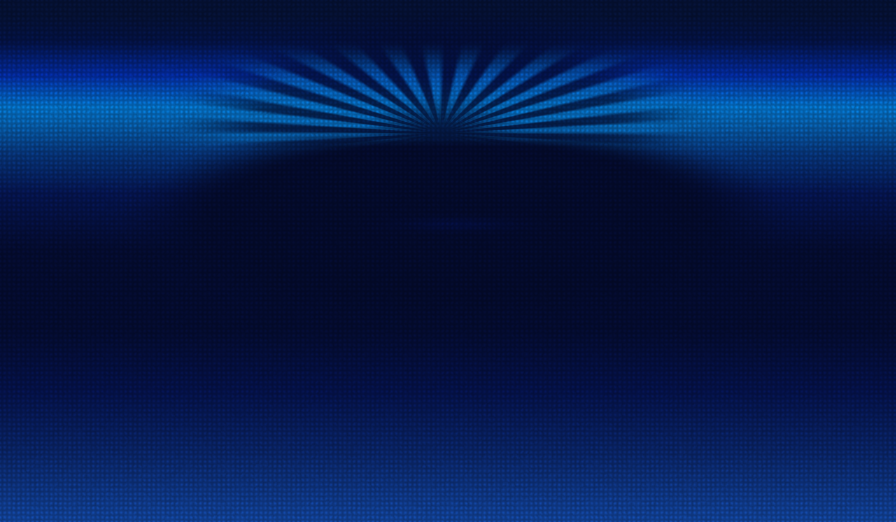
Give the GLSL for this background, as a Shadertoy shader.

```glsl
#define RAY_ORIGIN vec2(0.492, 0.255)
#define RAY_STRETCH 2.0
#define RAY_COUNT 28.0
#define RAY_PHASE 1.62
#define HOLLOW_CENTER vec2(0.51, 0.42)
#define HOLLOW_RADII vec2(0.335, 0.18)
#define WEAVE_CELLS 112.0
#define WEAVE_DEPTH 0.16
#define GRAIN_DEPTH 0.08

const float TAU = 6.2831853;
const vec3 NIGHT = vec3(0.014, 0.042, 0.175);
const vec3 CYAN = vec3(0.025, 0.385, 0.67);

float hash(vec2 p) {
    vec3 q = fract(vec3(p.xyx) * 0.1031);
    q += dot(q, q.yzx + 33.33);
    return fract((q.x + q.y) * q.z);
}

vec3 blendStop(vec3 below, vec3 next, float start, float end, float depth) {
    return mix(below, next, clamp((depth - start) / (end - start), 0.0, 1.0));
}

// Vertical sweep: dark top, bright horizon, night, blue floor
vec3 backdrop(float depth) {
    vec3 c = vec3(0.018, 0.062, 0.19);
    c = blendStop(c, vec3(0.012, 0.065, 0.25), 0.03, 0.08, depth);
    c = blendStop(c, vec3(0.010, 0.155, 0.58), 0.08, 0.145, depth);
    c = blendStop(c, vec3(0.015, 0.410, 0.72), 0.145, 0.205, depth);
    c = blendStop(c, vec3(0.025, 0.350, 0.63), 0.205, 0.235, depth);
    c = blendStop(c, vec3(0.025, 0.190, 0.44), 0.235, 0.295, depth);
    c = blendStop(c, vec3(0.018, 0.075, 0.29), 0.295, 0.37, depth);
    c = blendStop(c, NIGHT, 0.37, 0.48, depth);
    c = blendStop(c, vec3(0.016, 0.065, 0.27), 0.63, 0.75, depth);
    c = blendStop(c, vec3(0.035, 0.135, 0.38), 0.75, 0.87, depth);
    return blendStop(c, vec3(0.065, 0.245, 0.56), 0.87, 1.0, depth);
}

// Fan of soft wedges spread across a flattened circle
vec3 addRays(vec3 color, vec2 place, float aspect) {
    vec2 offset = place - RAY_ORIGIN;
    vec2 p = vec2(offset.x * aspect / RAY_STRETCH, -offset.y);
    float radius = length(p);
    float angle = atan(p.y, p.x + 1e-5);
    float wave = cos((angle - RAY_PHASE) * RAY_COUNT);
    float wedge = smoothstep(-0.65, 0.65, wave);
    float shine = smoothstep(0.005, 0.085, radius)
                * smoothstep(0.075, 0.16, place.y);
    vec3 shade = mix(NIGHT, color, 0.22 + 0.18 * smoothstep(0.1, 0.25, radius));
    vec3 rays = mix(shade, mix(color, CYAN, 0.65), wedge * shine);
    float reach = 1.0 - smoothstep(0.16, 0.27, radius);
    float above = 1.0 - smoothstep(0.25, 0.295, place.y);
    return mix(color, rays, reach * above);
}

// Dark oval beneath the fan
vec3 addHollow(vec3 color, vec2 place) {
    float d = length((place - HOLLOW_CENTER) / HOLLOW_RADII);
    float dark = (1.0 - smoothstep(0.78, 1.15, d))
               * smoothstep(0.23, 0.285, place.y);
    return mix(color, NIGHT * 0.92, dark);
}

// Fine cloth pattern of dots with a broader repeat
float weave(vec2 p) {
    vec2 cell = p * WEAVE_CELLS;
    vec2 thread = cos(cell * TAU);
    vec2 broad = cos(cell * TAU / 8.0);
    float dots = 0.5 * (thread.x + thread.y) + 0.4 * thread.x * thread.y;
    float grain = hash(floor(cell * 2.0)) - 0.5;
    return 1.0 + WEAVE_DEPTH * dots * (1.0 + 0.25 * broad.x * broad.y)
               + GRAIN_DEPTH * grain;
}

void mainImage(out vec4 fragColor, in vec2 fragCoord) {
    vec2 uv = fragCoord / iResolution.xy;
    float aspect = iResolution.x / iResolution.y;
    vec2 place = vec2(uv.x, 1.0 - uv.y);

    vec3 color = backdrop(place.y);
    color = addRays(color, place, aspect);
    color = addHollow(color, place);

    // Faint reflection under the oval
    vec2 glow = (place - vec2(0.51, 0.43)) / vec2(0.06, 0.012);
    color += vec3(0.0, 0.01, 0.06) * exp(-dot(glow, glow));

    color *= weave(vec2(uv.x * aspect, uv.y));
    fragColor = vec4(clamp(color, 0.0, 1.0), 1.0);
}
```
